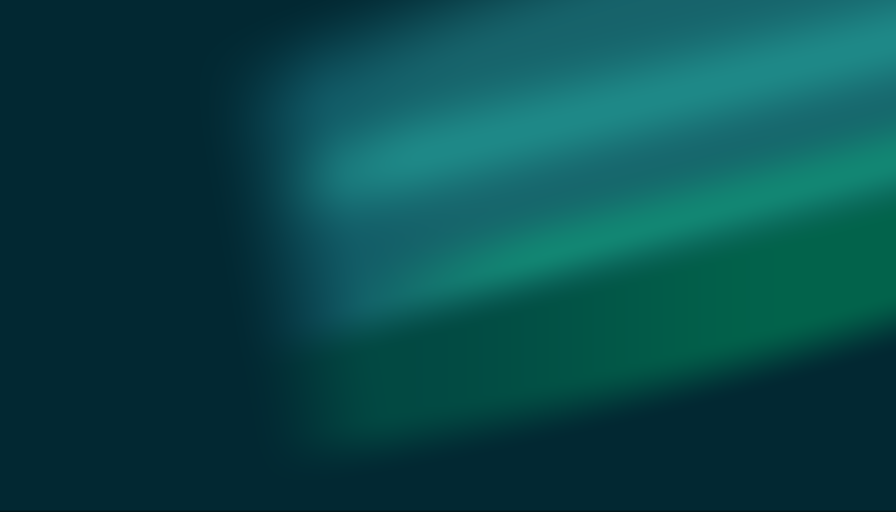
Reproduce this background procedurally as a Shadertoy shader.

```glsl
const vec3 NIGHT = vec3(0.008, 0.157, 0.196);
const vec3 TEAL_DIM = vec3(0.055, 0.33, 0.385);
const vec3 TEAL = vec3(0.088, 0.385, 0.415);
const vec3 TEAL_GLOW = vec3(0.118, 0.535, 0.53);
const vec3 GREEN_DIM = vec3(0.008, 0.285, 0.26);
const vec3 GREEN = vec3(0.008, 0.39, 0.295);
const vec3 GREEN_GLOW = vec3(0.07, 0.525, 0.45);

// Height of a slanted line above the lower edge
float slant(float x, float base, float slope) {
    return base + slope * x;
}

// Soft step centred on zero
float softEdge(float d, float halfWidth) {
    return smoothstep(-halfWidth, halfWidth, d);
}

// Bell-shaped ridge with its own spread below and above
float ridge(float d, float below, float above) {
    float s = d / (d < 0.0 ? below : above);
    return exp(-0.5 * s * s);
}

// Teal ribbon with a bright crest
vec3 tealRibbon(vec2 uv) {
    vec3 base = mix(TEAL_DIM, TEAL, smoothstep(0.25, 0.55, uv.x));
    float d = uv.y - slant(uv.x, 0.497, 0.423);
    float crest = ridge(d, 0.058, 0.064) * smoothstep(0.24, 0.48, uv.x);
    return mix(base, TEAL_GLOW, crest);
}

// Light rim that borders the green ribbon
vec3 addRim(vec3 color, vec2 uv) {
    float d = uv.y - slant(uv.x, 0.215, 0.47);
    float rim = ridge(d, 0.06, 0.052) * smoothstep(0.34, 0.62, uv.x);
    return mix(color, GREEN_GLOW, rim);
}

// Visible area of both ribbons
float ribbonMask(vec2 uv) {
    float t = uv.x - 0.39;
    float bottom = 0.121 + 0.3 * t + 0.18 * t * t;
    float top = slant(uv.x, 0.68, 0.615);
    float left = 0.19 + 0.1 * (1.0 - uv.y);
    return softEdge(uv.y - bottom, 0.062)
         * softEdge(top - uv.y, 0.12)
         * smoothstep(left, left + 0.17, uv.x);
}

void mainImage(out vec4 fragColor, in vec2 fragCoord) {
    vec2 uv = fragCoord / iResolution.xy;

    // Teal above, green below, divided by a soft slanted seam
    vec3 teal = addRim(tealRibbon(uv), uv);
    vec3 green = mix(GREEN_DIM, GREEN, smoothstep(0.42, 0.92, uv.x));
    float seam = uv.y - slant(uv.x, 0.18, 0.443);
    vec3 ribbons = mix(green, teal, softEdge(seam, 0.055));

    vec3 color = mix(NIGHT, ribbons, ribbonMask(uv));

    // Thin shade along the lower border
    color *= mix(0.55, 1.0, smoothstep(0.001, 0.005, uv.y));
    fragColor = vec4(color, 1.0);
}
```
